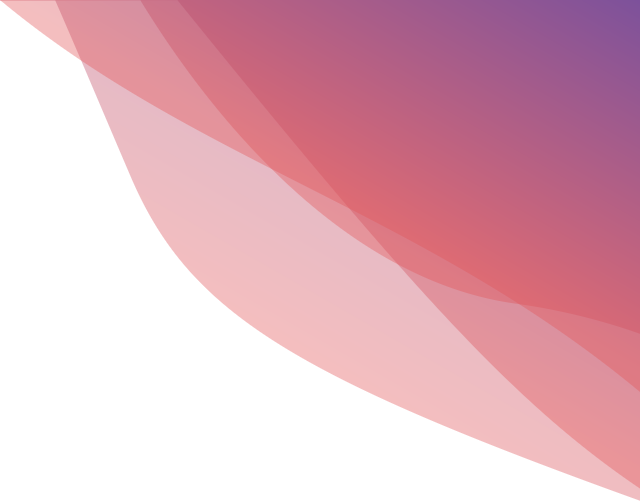
Write a Shadertoy shader that draws this background.

```glsl
// Four translucent sheets sweep down from the top right corner over white.
// Each sheet is bounded by cubic Bezier edges and tinted by a slanted
// red-to-violet gradient; the overlaps deepen the colour.

#define PAPER vec3(1.0)
#define WARM vec3(0.89, 0.33, 0.34)
#define VIOLET vec3(0.40, 0.20, 0.54)
#define SHEET_ALPHA 0.38
#define FRAME_HEIGHT 0.785            // height of the layout, in widths
#define GRADIENT_AXIS vec2(0.5, -0.87)
#define GRADIENT_END 0.5
#define SOLVER_STEPS 18

vec2 bezier(vec2 a, vec2 b, vec2 c, vec2 d, float t) {
    float s = 1.0 - t;
    return s * s * s * a + 3.0 * s * s * t * b + 3.0 * s * t * t * c + t * t * t * d;
}

vec2 bezierTangent(vec2 a, vec2 b, vec2 c, vec2 d, float t) {
    float s = 1.0 - t;
    return s * s * (b - a) + 2.0 * s * t * (c - b) + t * t * (d - c);
}

// Approximate signed distance to an edge with rising x; positive above it.
float edgeDistance(vec2 p, vec2 a, vec2 b, vec2 c, vec2 d) {
    float low = 0.0, high = 1.0;
    for (int i = 0; i < SOLVER_STEPS; i++) {
        float middle = 0.5 * (low + high);
        if (bezier(a, b, c, d, middle).x < p.x) low = middle;
        else high = middle;
    }
    float t = 0.5 * (low + high);
    vec2 tangent = normalize(bezierTangent(a, b, c, d, t));
    return (bezier(a, b, c, d, t).y - p.y) * tangent.x;
}

// Steep straight side that turns into a long bowl.
float bowlSheet(vec2 p) {
    vec2 joint = vec2(0.202, 0.271);
    return p.x < joint.x
        ? edgeDistance(p, vec2(0.086, 0.0), vec2(0.124, 0.087), vec2(0.163, 0.180), joint)
        : edgeDistance(p, joint, vec2(0.293, 0.488), vec2(0.453, 0.586), vec2(1.0, 0.783));
}

// Shallow diagonal wave from the top left corner.
float diagonalSheet(vec2 p) {
    return edgeDistance(p, vec2(0.0), vec2(0.306, 0.255), vec2(0.661, 0.331), vec2(1.0, 0.613));
}

// Falling curve that levels out, then dips near the right side.
float levelSheet(vec2 p) {
    vec2 joint = vec2(0.807, 0.475);
    return p.x < joint.x
        ? edgeDistance(p, vec2(0.219, 0.0), vec2(0.362, 0.234), vec2(0.569, 0.443), joint)
        : edgeDistance(p, joint, vec2(0.872, 0.484), vec2(0.938, 0.500), vec2(1.0, 0.522));
}

// Almost straight slope that softens at the bottom.
float slopeSheet(vec2 p) {
    return edgeDistance(p, vec2(0.277, 0.0), vec2(0.642, 0.452), vec2(0.805, 0.632), vec2(1.0, 0.764));
}

// Blends one sheet over the colour below it.
vec3 addSheet(vec3 below, vec2 p, float dist, float gradientStart) {
    float along = dot(p, GRADIENT_AXIS);
    float blend = clamp((along - gradientStart) / (GRADIENT_END - gradientStart), 0.0, 1.0);
    float coverage = clamp(dist * iResolution.x + 0.5, 0.0, 1.0);
    return mix(below, mix(WARM, VIOLET, blend), SHEET_ALPHA * coverage);
}

void mainImage(out vec4 fragColor, in vec2 fragCoord) {
    // Layout space: x runs over the width, y runs down from the top.
    vec2 uv = fragCoord / iResolution.xy;
    vec2 p = vec2(uv.x, (1.0 - uv.y) * FRAME_HEIGHT);

    vec3 color = PAPER;
    color = addSheet(color, p, bowlSheet(p), -0.247);
    color = addSheet(color, p, slopeSheet(p), -0.143);
    color = addSheet(color, p, diagonalSheet(p), 0.0);
    color = addSheet(color, p, levelSheet(p), -0.03);
    fragColor = vec4(color, 1.0);
}
```
